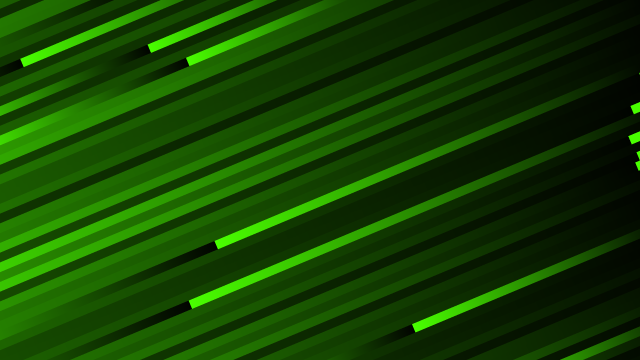
A WebGL 2 fragment shader for this background:

```glsl
#version 300 es
precision highp float;

uniform vec2 u_resolution;
out vec4 fragColor;

const vec2 STREAK_DIR = vec2(0.9225, 0.3860);
const vec3 NEON_GREEN = vec3(0.288, 1.0, 0.0);
const float LANE_WIDTH = 0.025;
const float GLOW_FLOOR = 0.015;
const int SAMPLES = 4;

// Evenly spread pseudo-random value for one lane
float laneHash(float lane, float seed) {
    float id = lane + 64.0;
    return fract(id * (id + seed) * 0.618034);
}

// Brightness lost per unit of length: mostly faint, long lanes, a few steep ones
float fadeRate(float pick) {
    return 0.10 + 0.22 * pick + 1.6 * pow(pick, 16.0);
}

// Distance along the lane at which its fade reaches black
float fadeEnd(float across, float pick) {
    float edge = 1.855 + 0.42 * clamp(across + 0.17, 0.0, 0.41);
    return edge + 0.16 * pick - 0.03;
}

// Repeating ramp: bright hard head, linear tail, black gap before the next head
float streak(float along, float end, float rate) {
    return fract((end - along) * rate);
}

float laneGlow(vec2 p) {
    float along = dot(p, STREAK_DIR);
    float across = dot(p, vec2(-STREAK_DIR.y, STREAK_DIR.x));
    float lane = floor(across / LANE_WIDTH);
    float center = (lane + 0.5) * LANE_WIDTH;
    float end = fadeEnd(center, laneHash(lane, 11.7));
    return streak(along, end, fadeRate(laneHash(lane, 7.3)));
}

void main() {
    // Average a grid of samples to smooth lane edges and heads
    float glow = 0.0;
    for (int j = 0; j < SAMPLES; j++) {
        for (int i = 0; i < SAMPLES; i++) {
            vec2 offset = (vec2(i, j) + 0.5) / float(SAMPLES) - 0.5;
            glow += laneGlow((gl_FragCoord.xy + offset) / u_resolution.y);
        }
    }
    glow /= float(SAMPLES * SAMPLES);

    fragColor = vec4(NEON_GREEN * mix(GLOW_FLOOR, 1.0, glow), 1.0);
}
```
